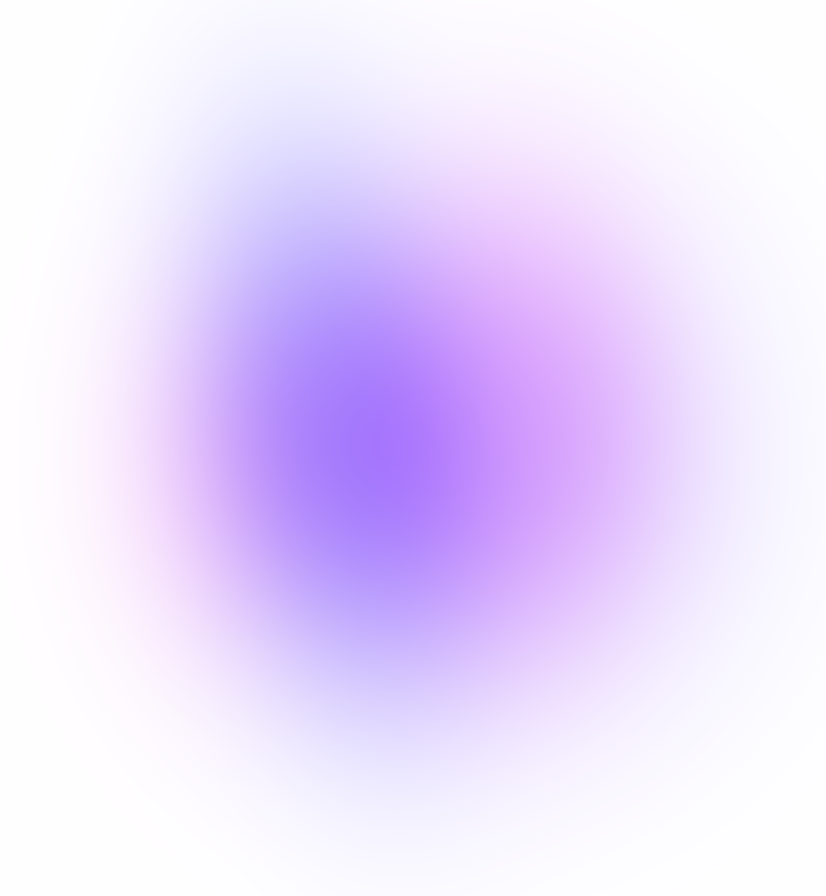
Write a WebGL 2 fragment shader that draws this background.

```glsl
#version 300 es
precision highp float;

uniform vec2 u_resolution;
out vec4 fragColor;

// Soft ellipse: 1 at the center, 0.5 at the given radii.
// lean slides the axis sideways with height; falloff sets the edge steepness.
float glow(vec2 uv, vec2 center, vec2 radii, float lean, float falloff) {
    vec2 offset = uv - center;
    offset.x -= lean * offset.y;
    return exp2(-pow(length(offset / radii), falloff));
}

void main() {
    vec2 uv = gl_FragCoord.xy / u_resolution;

    // Light that each glow takes away from the white ground
    const vec3 violetInk = vec3(0.27, 0.27, 0.0);
    const vec3 lavenderInk = vec3(0.15, 0.15, 0.0);
    const vec3 orchidInk = vec3(0.0, 0.21, 0.008);
    const vec3 roseInk = vec3(0.0, 0.145, 0.015);

    vec3 color = vec3(1.0, 0.998, 1.0);

    // Tall violet core with a wide lavender halo on its right
    color -= violetInk * glow(uv, vec2(0.401, 0.525), vec2(0.1455, 0.273), -0.13, 2.3);
    color -= lavenderInk * glow(uv, vec2(0.621, 0.492), vec2(0.219, 0.228), 0.0, 2.0);

    // Pink lobes on both sides of the core
    color -= orchidInk * glow(uv, vec2(0.607, 0.525), vec2(0.184, 0.247), 0.0, 2.6);
    color -= roseInk * glow(uv, vec2(0.290, 0.479), vec2(0.127, 0.182), 0.0, 2.0);

    fragColor = vec4(clamp(color, 0.0, 1.0), 1.0);
}
```
